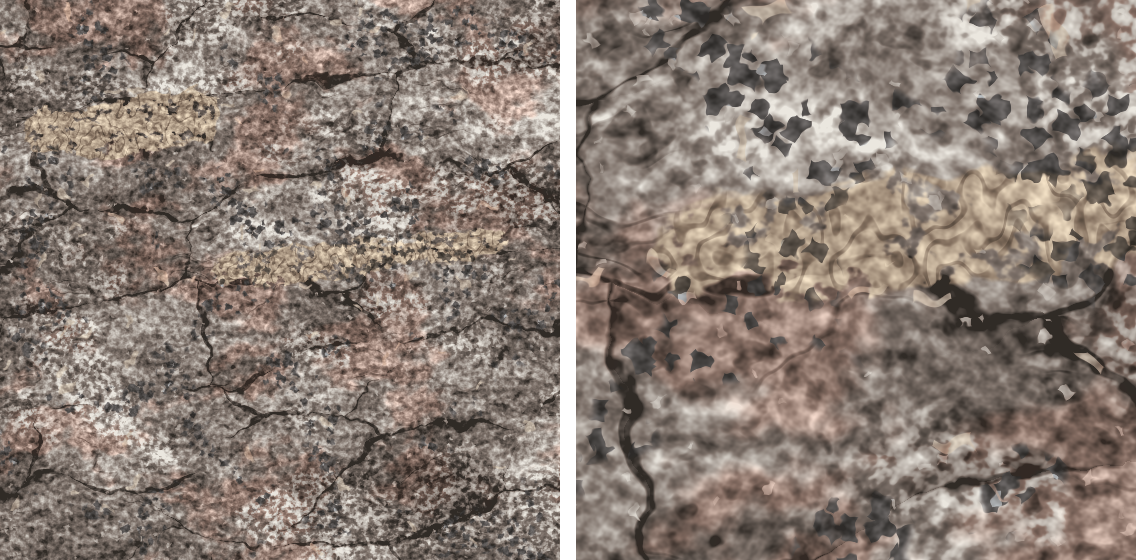
Left: the whole. Right: its middle third, enlarged.
Write a WebGL 2 fragment shader that draws this texture.

```glsl
#version 300 es
precision highp float;
uniform vec2 u_resolution;
out vec4 fragColor;

vec2 hash2(vec2 p) {
    vec3 q = fract(vec3(p.xyx) * vec3(0.1031, 0.1030, 0.0973));
    q += dot(q, q.yzx + 33.33);
    return fract((q.xx + q.yz) * q.zy);
}

float cornerSlope(vec2 cell, vec2 offset) {
    float angle = 6.2832 * hash2(cell).x;
    return dot(vec2(cos(angle), sin(angle)), offset);
}

float gradientNoise(vec2 p) {
    vec2 i = floor(p), f = p - i, e = vec2(1.0, 0.0);
    vec2 u = f * f * f * (f * (f * 6.0 - 15.0) + 10.0);
    float low = mix(cornerSlope(i, f), cornerSlope(i + e, f - e), u.x);
    float high = mix(cornerSlope(i + e.yx, f - e.yx), cornerSlope(i + 1.0, f - 1.0), u.x);
    return 1.4 * mix(low, high, u.y);
}

float fbm(vec2 p, int octaves) {
    float sum = 0.0, amplitude = 0.5;
    for (int i = 0; i < octaves; i++, amplitude *= 0.58) {
        sum += amplitude * gradientNoise(p);
        p = mat2(1.8, 0.5, -0.5, 1.8) * p + 19.7;
    }
    return sum;
}

// Stretched cells: x is the border distance in canvas units, y a random value per plate
vec2 plates(vec2 p, vec2 scale) {
    vec2 g = p * scale, cell = floor(g), id = cell, first = vec2(9.0), second = vec2(9.0);
    for (int k = 0; k < 9; k++) {
        vec2 c = cell + vec2(k % 3 - 1, k / 3 - 1);
        vec2 r = c + 0.1 + 0.8 * hash2(c) - g;
        if (dot(r, r) < dot(first, first)) { second = first; first = r; id = c; }
        else if (dot(r, r) < dot(second, second)) second = r;
    }
    vec2 n = normalize(second - first);
    return vec2(dot(0.5 * (first + second), n) / length(n * scale), hash2(id + 41.0).y);
}

// Scattered angular flakes with ragged outlines
float flakes(vec2 p, float count, float density, vec2 size, float seed) {
    vec2 g = p * count, cell = floor(g);
    vec2 ragged = 0.22 * vec2(gradientNoise(g * 2.3 + seed), gradientNoise(g * 2.3 - seed));
    float soft = 0.9 * count / u_resolution.y, cover = 0.0;
    for (int k = 0; k < 9; k++) {
        vec2 c = cell + vec2(k % 3 - 1, k / 3 - 1);
        vec2 place = hash2(c + seed), kind = hash2(c + seed + 71.0);
        if (kind.x > density) continue;
        float a = 3.1416 * kind.y;
        vec2 d = mat2(cos(a), -sin(a), sin(a), cos(a)) * (g - c - place + ragged);
        d = abs(d) - size * (0.35 + 0.65 * place.x);
        cover = max(cover, 1.0 - smoothstep(-soft, soft, max(d.x, d.y)));
    }
    return cover;
}

float strip(vec2 p, vec2 a, vec2 b, float halfWidth, float wobble) {
    vec2 along = b - a;
    float h = clamp(dot(p - a, along) / dot(along, along), 0.0, 1.0);
    return 1.0 - smoothstep(-0.003, 0.003, length(p - a - along * h) - halfWidth + wobble);
}

vec3 barkRamp(float t) {
    vec3 dark = vec3(0.13, 0.115, 0.10), middle = vec3(0.495, 0.447, 0.417), pale = vec3(0.92, 0.905, 0.875);
    return t < 0.5 ? mix(dark, middle, 2.0 * t) : mix(middle, pale, 2.0 * t - 1.0);
}

void main() {
    vec2 p = gl_FragCoord.xy / u_resolution.y;
    vec2 bend = vec2(fbm(p * 5.0, 5), fbm(p * 5.0 + 37.0, 5));
    vec2 w = p + 0.05 * bend - vec2(0.0, 0.1 * p.x);
    // Relief lit from the upper right, with mottling and crisp grain
    vec2 fold = w * vec2(12.0, 19.0);
    float relief = fbm(fold, 4) - fbm(fold + vec2(0.05, 0.17), 4);
    float broad = fbm(w * vec2(3.0, 5.0) + 8.0, 3), streak = fbm(w * vec2(15.0, 30.0) + 3.0, 4);
    float mottle = fbm(p * vec2(29.0, 34.0) + 11.0, 3), grain = fbm(p * vec2(88.0, 98.0) + bend, 3);
    float tone = 0.58 + 0.42 * broad + 0.5 * relief + 0.16 * streak + 0.2 * mottle + 0.5 * grain;
    tone -= 0.2 * smoothstep(0.1, 0.32, fbm(p * vec2(44.0, 52.0) + 77.0, 3));
    tone -= 0.14 * smoothstep(0.35, 0.85, length(p - vec2(0.62, 0.57)));
    // Plates, their shaded rims and broken cracks
    vec2 plate = plates(w + 0.012 * vec2(mottle, streak), vec2(3.0, 6.5));
    float gape = 0.012 * fbm(p * 8.0 + 60.0, 3) + 0.0005;
    float crack = 1.0 - smoothstep(gape, gape + 0.003, plate.x);
    float fissure = 1.0 - smoothstep(0.005, 0.04, abs(fbm(w * vec2(5.0, 13.0) + 90.0, 4)));
    fissure *= smoothstep(0.0, 0.25, fbm(p * 7.0 + 15.0, 3));
    tone += 0.16 * (plate.y - 0.5) - 0.12 * exp(-plate.x * 80.0);
    // Exposed inner wood with scaly contours
    float wobble = 0.035 * bend.x + 0.025 * streak + 0.012 * mottle;
    float wood = max(strip(p, vec2(0.40, 0.515), vec2(0.86, 0.565), 0.027, wobble),
                     strip(p, vec2(0.08, 0.76), vec2(0.35, 0.79), 0.045, wobble));
    wood *= smoothstep(-0.28, -0.12, mottle + 0.4 * grain);
    float contour = smoothstep(0.45, 0.95, sin(24.0 * fbm(p * vec2(21.0, 15.0) + 5.0, 3)));
    tone = mix(tone, 0.77 - 0.22 * contour + 0.45 * grain + 0.4 * relief, 0.85 * wood);
    // Crusty lichen
    float patchy = fbm(p * vec2(4.0, 5.5) + 24.0, 4) + 0.16 * (p.x - 0.45);
    float lichen = smoothstep(0.02, 0.22, patchy) * smoothstep(-0.12, 0.14, grain + 0.6 * mottle) * (1.0 - wood);
    tone += 0.17 * lichen - 0.38 * max(crack, 0.5 * fissure) * (1.0 - 0.7 * wood);
    // Loose crumbs and pale chips
    float band = exp(-70.0 * pow(p.y - 0.96 + 0.5 * p.x, 2.0)) * smoothstep(0.35, 0.6, p.x);
    float clump = smoothstep(0.14, 0.24, fbm(p * 8.0 + 50.0, 4) + 0.16 * band);
    float crumbs = clump * flakes(p, 62.0, 0.7, vec2(0.55, 0.4), 13.0);
    float chips = flakes(p, 24.0, 0.14, vec2(0.42, 0.12), 29.0);
    float bits = flakes(p, 75.0, 0.11, vec2(0.36, 0.22), 53.0);
    tone = mix(tone, 0.22 + 0.45 * grain, 0.85 * crumbs);
    tone = mix(tone, 0.78 + 0.4 * grain, 0.8 * max(chips, bits));
    // Mineral greys shifted towards rust, straw and cool soot
    vec3 colour = barkRamp(clamp(tone, 0.08, 1.0));
    float rust = smoothstep(0.0, 0.25, fbm(w * vec2(5.0, 8.0) + 71.0, 4) + 0.3 * mottle);
    rust *= (1.0 - lichen) * (1.0 - crumbs) * (1.0 - wood);
    colour *= mix(vec3(1.0), vec3(1.06, 0.96, 0.93), rust);
    colour *= mix(vec3(1.0), vec3(1.05, 0.99, 0.90), max(wood, 0.5 * chips));
    colour *= mix(vec3(1.0), vec3(0.93, 0.99, 1.05), crumbs);
    fragColor = vec4(clamp(colour, 0.0, 1.0), 1.0);
}
```
